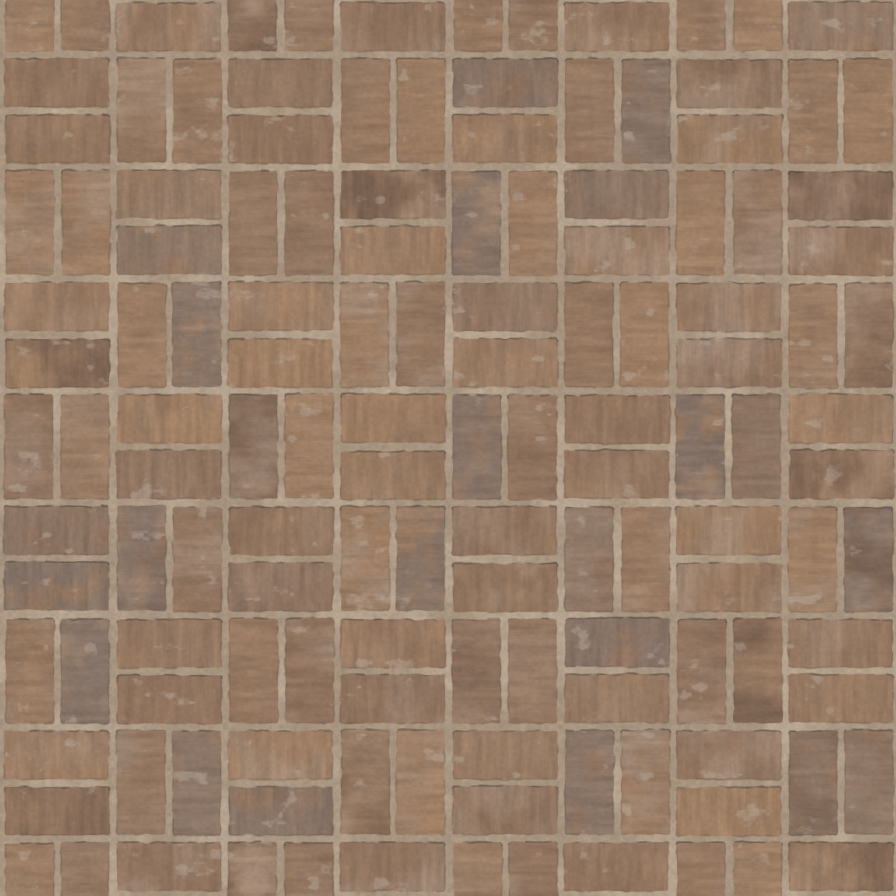
Reproduce this texture procedurally as a WebGL 1 fragment shader.

```glsl
precision highp float;
// Worn clay paving in a basket weave: square cells hold two bricks each, and
// the pair turns by a quarter from cell to cell. Rounded-box distances cut the
// bricks out of pale mortar; hashes and value noise give tint, streaks and wear.

uniform vec2 u_resolution;

const float CELLS = 8.0;                  // cells across and down
const vec2 CELL_SHIFT = vec2(-0.01, 0.49); // grid offset, in cells
const float HALF_JOINT = 0.033;           // half the mortar width, in cells
const float CORNER = 0.022;               // brick corner radius
const float ROUGHNESS = 0.030;            // raggedness of brick edges
const float SIZE_JITTER = 0.008;          // brick placement variation
const float STREAKS = 0.10;               // strength of streaks in the clay
const float GRAIN = 0.10;                 // strength of fine grain
const vec3 CLAY = vec3(0.555, 0.445, 0.365);
const vec3 TAN = vec3(0.620, 0.495, 0.390);
const vec3 PALE = vec3(0.635, 0.545, 0.475);
const vec3 GREY = vec3(0.515, 0.445, 0.400);
const vec3 DARK = vec3(0.460, 0.370, 0.310);
const vec3 MORTAR = vec3(0.655, 0.580, 0.500);
const vec3 MORTAR_LIGHT = vec3(0.710, 0.640, 0.560);
const vec3 SCUFF = vec3(0.740, 0.690, 0.640);

float hash(vec2 p) {
  return fract(sin(dot(p, vec2(127.1, 311.7))) * 43758.5453);
}

// Value noise that repeats after the given number of lattice steps
float noise(vec2 p, float period) {
  vec2 i = floor(p), f = fract(p);
  f = f * f * (3.0 - 2.0 * f);
  vec2 a = mod(i, period), b = mod(i + 1.0, period);
  return mix(mix(hash(a), hash(vec2(b.x, a.y)), f.x),
             mix(hash(vec2(a.x, b.y)), hash(b), f.x), f.y);
}

float fbm(vec2 p, float period) {
  float sum = 0.0, weight = 0.5;
  for (int i = 0; i < 4; i++) {
    sum += weight * noise(p, period);
    p *= 2.0;
    period *= 2.0;
    weight *= 0.5;
  }
  return sum / 0.9375;
}

float roundBox(vec2 p, vec2 halfSize, float radius) {
  vec2 d = abs(p) - halfSize + radius;
  return length(max(d, 0.0)) + min(max(d.x, d.y), 0.0) - radius;
}

// Clay colour; p has x along the brick and y across it
vec3 brickColor(vec2 p, vec2 seed) {
  vec2 shift = 40.0 * vec2(hash(seed + 3.1), hash(seed + 7.7));
  float blotch = fbm(p * vec2(4.0, 5.0) + shift, 64.0);
  float cloud = fbm(p * vec2(3.0, 2.5) + shift.yx, 64.0);
  float streak = fbm(p * vec2(22.0, 3.0) + shift, 64.0);

  vec3 color = mix(CLAY, TAN, clamp(hash(seed + 1.3) + blotch - 0.5, 0.0, 1.0));
  color = mix(color, PALE, hash(seed + 2.9) * smoothstep(0.35, 0.75, cloud) * 0.8);
  float burnt = smoothstep(0.62, 1.0, hash(seed + 5.3));
  color = mix(color, GREY, burnt * smoothstep(0.15, 0.6, blotch));
  float sooty = smoothstep(0.72, 1.0, hash(seed + 9.1));
  color = mix(color, DARK, sooty * smoothstep(0.25, 0.75, 1.0 - cloud) * 0.8);
  return color * (1.0 + STREAKS * 2.0 * (streak - 0.5));
}

void main() {
  vec2 p = gl_FragCoord.xy / u_resolution * CELLS + CELL_SHIFT;
  float pixel = CELLS / min(u_resolution.x, u_resolution.y);
  vec2 cell = mod(floor(p), CELLS);
  vec2 f = fract(p);

  // Brick frame: x along the brick, y across the pair
  bool lying = mod(cell.x + cell.y, 2.0) > 0.5;
  vec2 q = lying ? f : f.yx;
  float half2 = step(0.5, q.y);
  vec2 seed = cell * 2.0 + vec2(half2, 0.0);
  vec2 local = vec2(q.x - 0.5, q.y - 0.25 - 0.5 * half2);
  vec2 jitter = vec2(hash(seed + 11.3), hash(seed + 17.9)) - 0.5;
  vec2 halfSize = vec2(0.5, 0.25) - HALF_JOINT;
  vec2 centred = local - jitter * 2.0 * SIZE_JITTER;

  // Ragged brick outline
  float ragged = fbm(p * 10.0, CELLS * 10.0) - 0.5;
  float dist = roundBox(centred, halfSize, CORNER) + ragged * ROUGHNESS;
  float soft = max(pixel * 0.75, 0.008);
  float brick = 1.0 - smoothstep(-soft, soft, dist);

  // Mortar, lighter in patches, and clay
  float patches = smoothstep(0.45, 0.75, fbm(p * 2.0, CELLS * 2.0));
  vec3 mortar = mix(MORTAR, MORTAR_LIGHT, patches);
  mortar *= 0.94 + 0.12 * fbm(p * 24.0, CELLS * 24.0);
  vec3 clay = brickColor(local, seed);

  // Pale scuffs on a few spots of the clay
  float scuff = smoothstep(0.70, 0.82, fbm(p * vec2(5.0, 7.0), CELLS * 35.0));
  clay = mix(clay, SCUFF, scuff * 0.4);
  vec3 color = mix(mortar, clay, brick);

  // Broken dark line round each brick, strongest on its upper edge
  vec2 upright = lying ? centred : centred.yx;
  float top = (lying ? halfSize.y : halfSize.x) - 0.03;
  float edge = 1.0 - smoothstep(0.0, 0.012 + pixel * 0.5, abs(dist));
  float broken = smoothstep(0.35, 0.65, noise(p * 14.0, CELLS * 14.0));
  color *= 1.0 - edge * broken * mix(0.13, 0.27, step(top, upright.y));

  // Fine grain over everything
  color *= 1.0 + GRAIN * (fbm(p * 32.0, CELLS * 32.0) - 0.5);
  gl_FragColor = vec4(color, 1.0);
}
```
